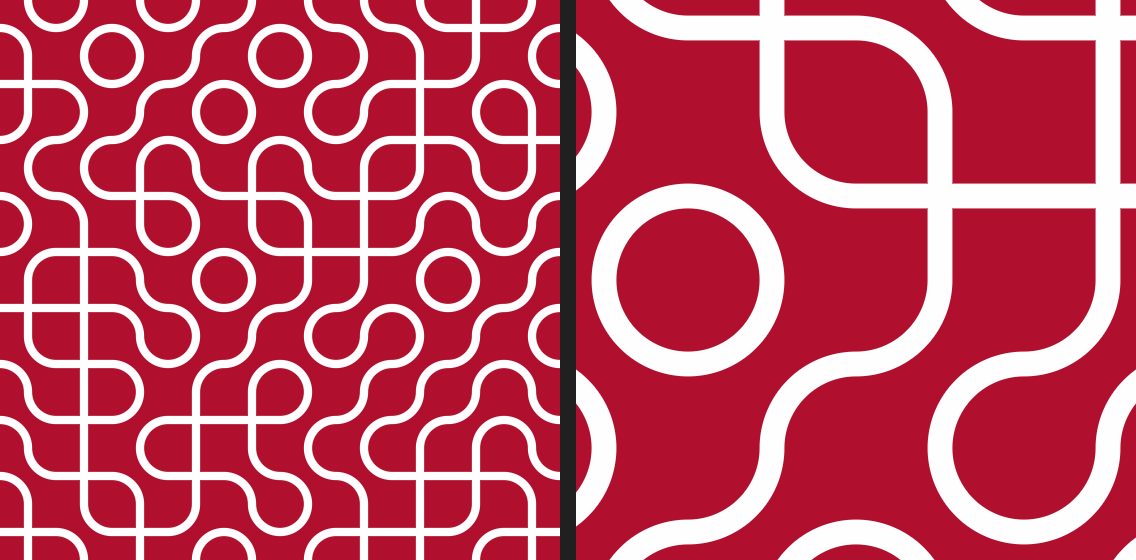
Left, the full canvas; right, a detail of the centre.
Reproduce this pattern procedurally as a Shadertoy shader.

```glsl
const float TILES = 10.0;          // tiles along one side
const float LINE_WIDTH = 0.148;    // in tile units
const float CROSS_SHARE = 0.30;    // share of tiles with a straight crossing
const float SEED = 3.0;
const vec3 CRIMSON = vec3(0.690, 0.060, 0.176);
const vec3 WHITE = vec3(0.996);

float hash(vec2 cell) {
    return fract(sin(dot(cell + SEED, vec2(127.1, 311.7))) * 43758.5453);
}

// Two quarter circles around opposite corners of the tile
float arcsDistance(vec2 p) {
    float nearest = min(length(p), length(p - 1.0));
    return abs(nearest - 0.5);
}

// One horizontal and one vertical line through the tile centre
float crossDistance(vec2 p) {
    vec2 offset = abs(p - 0.5);
    return min(offset.x, offset.y);
}

void mainImage(out vec4 fragColor, in vec2 fragCoord) {
    vec2 grid = fragCoord / iResolution.y * TILES;
    vec2 cell = mod(floor(grid), TILES);
    vec2 p = fract(grid);

    // Pick the crossing or one of the two arc directions
    float pick = hash(cell);
    bool flipped = pick > 0.5 * (1.0 + CROSS_SHARE);
    if (flipped) p.x = 1.0 - p.x;
    float centreDistance = pick < CROSS_SHARE ? crossDistance(p) : arcsDistance(p);

    // Edge smoothed over one pixel
    float pixel = TILES / iResolution.y;
    float line = clamp(0.5 - (centreDistance - 0.5 * LINE_WIDTH) / pixel, 0.0, 1.0);
    fragColor = vec4(mix(CRIMSON, WHITE, line), 1.0);
}
```
